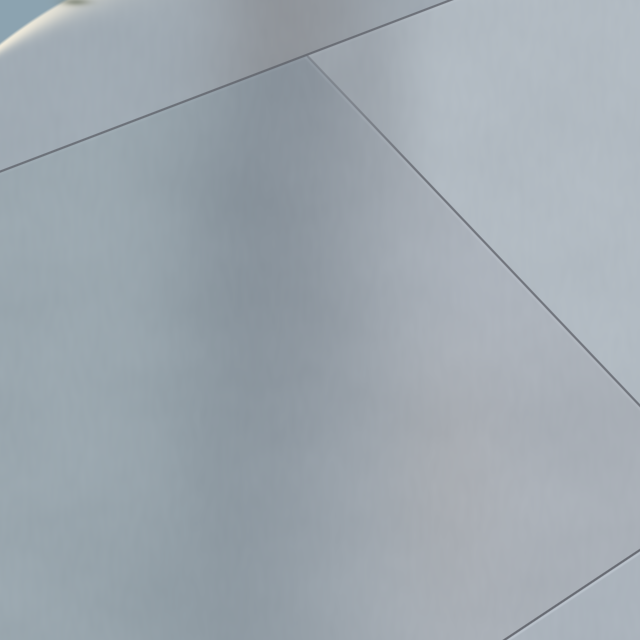
Write a Shadertoy shader that draws this texture.

```glsl
// Large grey floor tiles with thin joints, a soft vertical shadow and a sunlit corner.

vec2 hashGradient(vec2 cell) {
    vec2 h = vec2(dot(cell, vec2(127.1, 311.7)), dot(cell, vec2(269.5, 183.3)));
    return 2.0 * fract(sin(h) * 43758.5) - 1.0;
}

float gradientNoise(vec2 p) {
    vec2 i = floor(p), f = p - i;
    vec2 u = f * f * f * (f * (f * 6.0 - 15.0) + 10.0);
    vec2 e = vec2(1.0, 0.0);
    float low = mix(dot(hashGradient(i), f),
                    dot(hashGradient(i + e.xy), f - e.xy), u.x);
    float high = mix(dot(hashGradient(i + e.yx), f - e.yx),
                     dot(hashGradient(i + e.xx), f - e.xx), u.x);
    return mix(low, high, u.y);
}

float fbm(vec2 p) {
    float sum = 0.0, amplitude = 0.5;
    for (int octave = 0; octave < 4; octave++) {
        sum += amplitude * gradientNoise(p);
        p = mat2(1.6, 1.2, -1.2, 1.6) * p + 7.3;
        amplitude *= 0.5;
    }
    return sum;
}

// Signed distance to the line through a and b, positive on its left.
float lineSide(vec2 p, vec2 a, vec2 b) {
    vec2 along = normalize(b - a);
    return dot(p - a, vec2(-along.y, along.x));
}

float segmentDistance(vec2 p, vec2 a, vec2 b) {
    vec2 pa = p - a, ba = b - a;
    return length(pa - ba * clamp(dot(pa, ba) / dot(ba, ba), 0.0, 1.0));
}

// Dark groove with a faint bright lip, offset to one side.
vec3 addJoint(vec3 color, vec2 p, vec2 a, vec2 b, float depth, float lip, float pixel) {
    float halfWidth = 0.0013;
    float soft = max(pixel, 0.001);
    float groove = 1.0 - smoothstep(halfWidth - soft * 0.5, halfWidth + soft, segmentDistance(p, a, b));
    vec2 along = normalize(b - a);
    vec2 shift = vec2(along.y, -along.x) * 0.0037;
    float edge = 1.0 - smoothstep(0.0, 0.0035, segmentDistance(p, a + shift, b + shift));
    color += lip * edge;
    return mix(color, vec3(0.36, 0.37, 0.40), groove * depth);
}

float bump(float x, float center, float leftWidth, float rightWidth) {
    float d = (x - center) / (x < center ? leftWidth : rightWidth);
    return exp(-d * d);
}

float spot(vec2 p, vec2 center, vec2 radius) {
    vec2 d = (p - center) / radius;
    return exp(-dot(d, d));
}

// Broad light over the main tile: cool left, shaded middle, pale right.
vec3 floorLight(vec2 p) {
    vec3 color = mix(vec3(0.605, 0.655, 0.685), vec3(0.665, 0.69, 0.72), smoothstep(0.25, 0.8, p.x));
    float center = 0.41 + 0.05 * smoothstep(0.7, 1.0, p.y) - 0.03 * smoothstep(0.35, 0.0, p.y);
    float shade = bump(p.x, center, 0.13, 0.19) * mix(0.55, 1.0, smoothstep(0.0, 0.75, p.y));
    color -= shade * vec3(0.085, 0.09, 0.085);
    color += spot(p, vec2(0.75, 0.56), vec2(0.14, 0.14)) * vec3(0.015, 0.018, 0.022);
    color += spot(p, vec2(0.70, 0.25), vec2(0.10, 0.22)) * vec3(0.005, -0.004, -0.012);
    color -= spot(p, vec2(0.25, 0.08), vec2(0.12, 0.10)) * 0.025;
    return color;
}

// Sunlit strip beneath a curved edge, with blue-grey ground beyond it.
vec3 addSunlitCorner(vec3 color, vec2 p, float pixel) {
    float inside = 0.928 + 0.78 * p.x - 1.1 * p.x * p.x - p.y;
    float depth = max(inside, 0.0) / (0.012 + 0.15 * p.x);
    float glow = exp(-depth * depth) * exp(-pow(p.x / 0.19, 2.0));
    color = mix(color, vec3(0.94, 0.92, 0.86), glow);
    float beyond = (1.0 - smoothstep(-0.005 - pixel, 0.001, inside)) * step(p.x, 0.2);
    color = mix(color, vec3(0.55, 0.64, 0.69), beyond);
    float stain = spot(p, vec2(0.118, 0.997), vec2(0.022, 0.006));
    return mix(color, vec3(0.43, 0.46, 0.40), 0.65 * stain);
}

void mainImage(out vec4 fragColor, in vec2 fragCoord) {
    vec2 p = fragCoord / iResolution.xy;
    float pixel = 1.0 / min(iResolution.x, iResolution.y);

    // Joint ends
    vec2 backLeft = vec2(-0.01, 0.728), backRight = vec2(0.72, 1.006);
    vec2 fork = vec2(0.481, 0.912), sideEnd = vec2(1.02, 0.345);
    vec2 frontLeft = vec2(0.773, -0.01), frontRight = vec2(1.02, 0.154);

    float behind = smoothstep(-0.002, 0.002, lineSide(p, backLeft, backRight));
    float side = smoothstep(-0.002, 0.002, lineSide(p, fork, sideEnd)) * (1.0 - behind);
    float front = smoothstep(0.002, -0.002, lineSide(p, frontLeft, frontRight));

    // Tile tones
    vec3 color = floorLight(p);
    vec3 sideTone = mix(vec3(0.615, 0.645, 0.675), vec3(0.695, 0.73, 0.76), smoothstep(0.56, 0.70, p.x));
    color = mix(color, sideTone, side);
    vec3 backTone = mix(vec3(0.635, 0.675, 0.71), vec3(0.565, 0.58, 0.60), bump(p.x, 0.45, 0.12, 0.14));
    color = mix(color, backTone, behind * 0.85);
    color = mix(color, vec3(0.67, 0.705, 0.74), front * 0.8);

    // Cloudy mottling and fine vertical grain
    color += 0.035 * fbm(p * vec2(5.0, 7.0) + 3.0);
    color += 0.010 * gradientNoise(p * vec2(95.0, 30.0));

    color = addJoint(color, p, backLeft, backRight, 0.75, 0.015, pixel);
    color = addJoint(color, p, fork, sideEnd, mix(0.35, 0.75, smoothstep(0.5, 0.68, p.x)), 0.025, pixel);
    color = addJoint(color, p, frontLeft, frontRight, 0.85, 0.06, pixel);
    color = addSunlitCorner(color, p, pixel);
    fragColor = vec4(clamp(color, 0.0, 1.0), 1.0);
}
```
